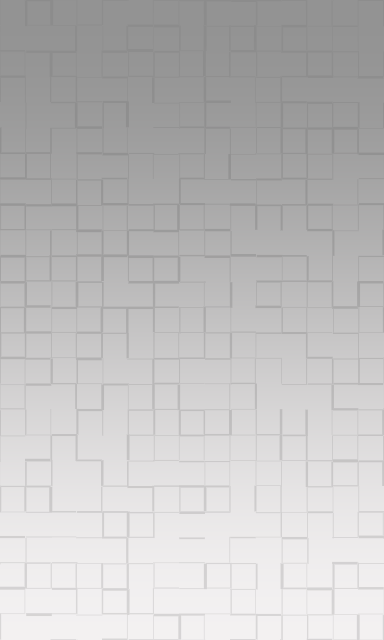
Reproduce this background procedurally as a WebGL 1 fragment shader.

```glsl
precision highp float;

uniform vec2 u_resolution;

float hash(vec2 p) {
    vec3 q = fract(p.xyx * vec3(0.1031, 0.1030, 0.0973));
    q += dot(q, q.yzx + 33.33);
    return fract((q.x + q.y) * q.z);
}

float boxDistance(vec2 p, vec2 halfSize) {
    vec2 d = abs(p) - halfSize;
    return length(max(d, 0.0)) + min(max(d.x, d.y), 0.0);
}

// Coverage of the upright joints between tiles; some are left out
float joints(vec2 p, float pixel, float seed) {
    float column = floor(p.x + 0.5);
    float coverage = 0.0;
    for (int k = -1; k <= 1; k++) {
        vec2 edge = vec2(column, floor(p.y) + float(k));
        vec2 key = edge + seed;
        float present = step(0.2, hash(key));
        float weight = hash(key + 17.3);
        float halfWidth = mix(0.014, 0.06, weight * weight);
        vec2 offset = vec2(hash(key + 41.7), hash(key + 63.1)) - 0.5;
        vec2 center = edge + vec2(0.0, 0.5) + 0.06 * offset;
        float d = boxDistance(p - center, vec2(halfWidth, 0.5));
        float line = clamp(0.5 - d / pixel, 0.0, 1.0);
        coverage = max(coverage, present * line * mix(0.7, 1.0, weight));
    }
    return coverage;
}

void main() {
    vec2 grid = 25.0 * gl_FragCoord.xy / u_resolution.y;
    float pixel = 25.0 / u_resolution.y;
    float height = gl_FragCoord.y / u_resolution.y;

    // Grey at the top fading to a warm white below
    float fade = smoothstep(0.0, 1.0, 1.0 - height);
    vec3 color = mix(vec3(0.575), vec3(0.952, 0.944, 0.946), fade);

    // Joints in both directions, fainter toward the top
    float upright = joints(grid, pixel, 5.0);
    float level = joints(grid.yx, pixel, 131.0);
    float contrast = mix(0.045, 0.12, smoothstep(0.0, 0.4, 1.0 - height));
    color *= 1.0 - contrast * max(upright, level);

    gl_FragColor = vec4(color, 1.0);
}
```
